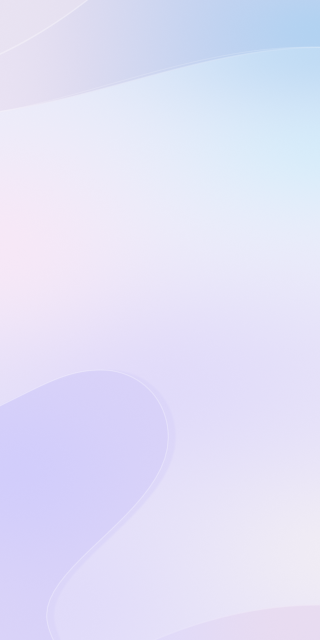
A Shadertoy shader for this background:

```glsl
// Soft pastel gradient with glassy wave bands and a curling lavender blob.

const vec3 MIST     = vec3(0.905, 0.890, 0.974);
const vec3 LAVENDER = vec3(0.872, 0.850, 0.980);
const vec3 PALE     = vec3(0.924, 0.928, 0.980);
const vec3 PINK     = vec3(0.972, 0.908, 0.966);
const vec3 AQUA     = vec3(0.838, 0.932, 0.982);
const vec3 SKY      = vec3(0.735, 0.852, 0.955);
const vec3 CREAM    = vec3(0.948, 0.932, 0.956);
const vec3 VIOLET   = vec3(0.808, 0.790, 0.986);
const vec3 LILAC    = vec3(0.846, 0.820, 0.972);
const vec3 MAUVE    = vec3(0.908, 0.872, 0.942);
const vec3 STEEL    = vec3(0.765, 0.826, 0.942);
const vec3 AZURE    = vec3(0.695, 0.824, 0.946);
const vec3 ROSE     = vec3(0.906, 0.852, 0.940);
const vec3 WHITE    = vec3(1.0);

// Elliptical Gaussian falloff.
float glow(vec2 p, vec2 centre, vec2 radius) {
    vec2 q = (p - centre) / radius;
    return exp(-dot(q, q));
}

// Smooth coverage of the region where d is negative.
float fill(float d, float blur) {
    return 1.0 - smoothstep(-blur, blur, d);
}

// Thin line along d = 0.
float rim(float d, float width, float pixel) {
    return 1.0 - smoothstep(0.0, width + 0.5 * pixel, abs(d));
}

// Sine hash in 0..1.
float hash(vec2 p) {
    return fract(sin(dot(p, vec2(12.9898, 78.233))) * 43758.5);
}

vec2 cubic(vec2 a, vec2 b, vec2 c, vec2 d, float t) {
    float s = 1.0 - t;
    return s * s * s * a + 3.0 * s * t * (s * b + t * c) + t * t * t * d;
}

// Distance to a cubic span (x) and crossing parity of a rightward ray (y).
vec2 span(vec2 p, vec2 a, vec2 b, vec2 c, vec2 d) {
    const int STEPS = 20;
    vec2 result = vec2(1e3, 1.0);
    vec2 start = a;
    for (int i = 1; i <= STEPS; i++) {
        vec2 end = cubic(a, b, c, d, float(i) / float(STEPS));
        vec2 edge = end - start, q = p - start;
        float along = clamp(dot(q, edge) / dot(edge, edge), 0.0, 1.0);
        result.x = min(result.x, length(q - edge * along));
        if ((start.y > p.y) != (end.y > p.y) && q.x < edge.x * q.y / edge.y) {
            result.y = -result.y;
        }
        start = end;
    }
    return result;
}

// Signed distance to the blob; inset shifts its right side to the left.
float blob(vec2 p, float inset) {
    vec2 s = vec2(inset, 0.0);
    vec2 crest = vec2(0.339, 0.844) - s;
    vec2 side  = vec2(0.549, 0.633) - s;
    vec2 neck  = vec2(0.169, 0.078) - s;
    vec2 a = span(p, vec2(0.0, 0.732), vec2(0.143, 0.802), vec2(0.234, 0.844) - s, crest);
    vec2 b = span(p, crest, vec2(0.456, 0.844) - s, vec2(0.549, 0.755) - s, side);
    vec2 c = span(p, side, vec2(0.549, 0.411) - s, vec2(0.169, 0.242) - s, neck);
    vec2 d = span(p, neck, vec2(0.169, 0.045) - s, vec2(0.182, 0.010) - s, vec2(0.220, -0.06) - s);
    return min(min(a.x, b.x), min(c.x, d.x)) * a.y * b.y * c.y * d.y;
}

// Blended glows behind every shape.
vec3 backdrop(vec2 p) {
    vec3 col = mix(MIST, PALE, smoothstep(0.80, 1.35, p.y));
    col = mix(col, LAVENDER, 0.85 * glow(p, vec2(0.42, 0.78), vec2(0.52, 0.30)));
    col = mix(col, LAVENDER, 0.75 * glow(p, vec2(0.18, 0.10), vec2(0.36, 0.30)));
    col = mix(col, PINK, 0.90 * glow(p, vec2(-0.05, 1.23), vec2(0.48, 0.33)));
    col = mix(col, AQUA, 0.85 * glow(p, vec2(1.08, 1.54), vec2(0.48, 0.22)));
    col = mix(col, SKY, 0.90 * glow(p, vec2(1.08, 1.84), vec2(0.62, 0.21)));
    return mix(col, CREAM, 0.85 * glow(p, vec2(1.08, 0.27), vec2(0.40, 0.27)));
}

vec3 blobColor(vec2 p) {
    return mix(LILAC, VIOLET, 0.95 * glow(p, vec2(0.04, 0.52), vec2(0.36, 0.27)));
}

vec3 topColor(vec2 p) {
    vec3 col = mix(MAUVE, STEEL, smoothstep(-0.05, 0.80, p.x));
    return mix(col, AZURE, 0.95 * glow(p, vec2(1.02, 1.90), vec2(0.28, 0.15)));
}

void mainImage(out vec4 fragColor, in vec2 fragCoord) {
    // Canvas spans 0..1 across and 0..2 upward.
    vec2 p = fragCoord / iResolution.xy * vec2(1.0, 2.0);
    float pixel = 2.0 / iResolution.y;
    float soft = max(pixel, 0.005);
    vec3 col = backdrop(p);

    // Lavender blob: faint outer shell, then deeper core with a fine rim.
    float shell = blob(p, 0.0);
    float core = blob(p, 0.023);
    vec3 blobTint = blobColor(p);
    col = mix(col, blobTint, 0.50 * fill(shell, soft));
    col = mix(col, blobTint, 0.70 * fill(core, soft));
    col = mix(col, WHITE, 0.28 * rim(core, 0.002, pixel));

    // Upper wave band with a doubled rim, fading toward the left.
    float wave = 1.635 + 0.217 * smoothstep(-0.2, 1.0, p.x) - p.y;
    float strand = wave + 0.010 * sin(3.14159 * p.x);
    col = mix(col, topColor(p), fill(wave, soft) * mix(0.75, 1.0, smoothstep(0.0, 0.3, p.x)));
    col = mix(col, WHITE, 0.18 * rim(wave, 0.003, pixel));
    col = mix(col, WHITE, 0.14 * rim(strand, 0.002, pixel));

    // Pale sheet in the upper left corner.
    float corner = 0.88 * (1.831 + 0.47 * p.x + 0.55 * p.x * p.x - p.y);
    col = mix(col, vec3(0.912, 0.890, 0.946), 0.70 * fill(corner, soft));
    col = mix(col, WHITE, 0.34 * rim(corner, 0.003, pixel));

    // Rose swell in the lower right corner.
    float swell = p.y - 0.11 + 0.41 * (1.0 - p.x) * (1.0 - p.x);
    vec3 swellTint = mix(LAVENDER, ROSE, smoothstep(0.40, 0.90, p.x));
    col = mix(col, swellTint, 0.80 * fill(swell, soft));
    col = mix(col, WHITE, 0.14 * rim(swell, 0.003, pixel));

    // Faint dither against banding.
    fragColor = vec4(col + (hash(p) - 0.5) / 255.0, 1.0);
}
```
